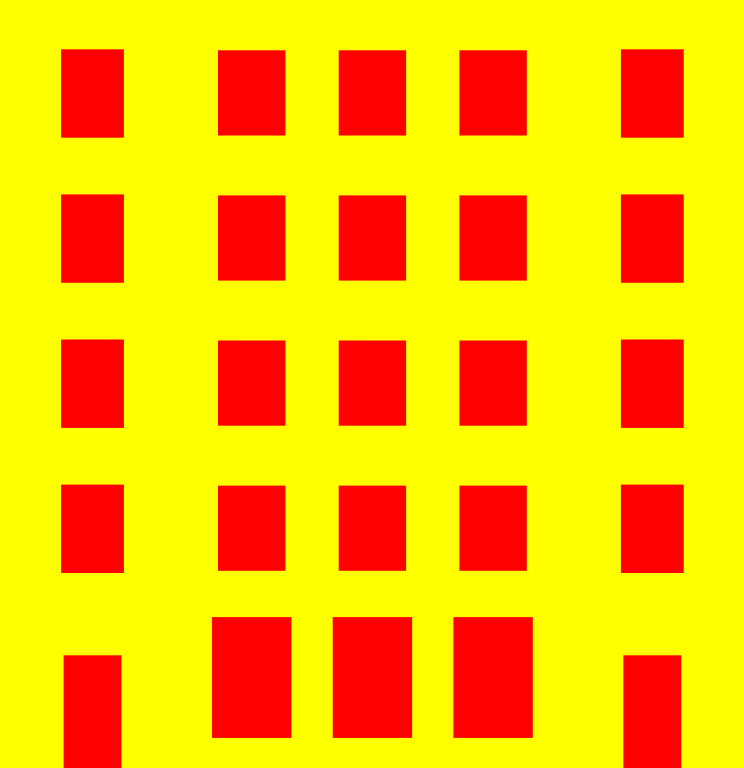
Give the GLSL for this pattern, as a WebGL 2 fragment shader.

```glsl
#version 300 es
precision highp float;
// Flat facade: red windows on a yellow wall, five columns by four rows, with doors below.
// The plane is folded onto the nearest column and row, then one box is drawn per group.
// Lengths are fractions of the canvas height.

uniform vec2 u_resolution;
out vec4 fragColor;

const vec3 WALL = vec3(1.0, 1.0, 0.0);
const vec3 OPENING = vec3(1.0, 0.0, 0.0);

const float ASPECT = 0.96875;       // design width over height
const float AXIS_X = 0.4849;        // mirror axis of the facade
const float INNER_STEP = 0.15716;   // spacing of the three middle columns
const float OUTER_X = 0.36445;      // distance of the side columns from the axis
const float ROW_STEP = 0.18893;
const float ROWS = 4.0;
const float INNER_ROW_Y = 0.31224;  // centre of the lowest window row
const float OUTER_ROW_Y = 0.31146;
const float DOOR_Y = 0.11784;

const vec2 INNER_HALF = vec2(0.04388, 0.05547);
const vec2 OUTER_HALF = vec2(0.04089, 0.05755);
const vec2 DOOR_HALF = vec2(0.05169, 0.07865);
const vec2 SIDE_DOOR_HALF = vec2(0.03763, 0.14674); // centred on the lower edge

// Offset from the nearest of several equally spaced centres.
float repeatOffset(float x, float pitch, float first, float last) {
    return x - pitch * clamp(round(x / pitch), first, last);
}

// Antialiased coverage of a box centred at the origin.
float box(vec2 p, vec2 halfSize, vec2 pixel) {
    vec2 c = clamp((halfSize - abs(p)) / pixel + 0.5, 0.0, 1.0);
    return c.x * c.y;
}

void main() {
    vec2 scale = vec2(ASPECT, 1.0) / u_resolution;
    vec2 p = gl_FragCoord.xy * scale - vec2(AXIS_X, 0.0);

    // Fold columns and rows
    float innerX = repeatOffset(p.x, INNER_STEP, -1.0, 1.0);
    float outerX = abs(p.x) - OUTER_X;
    float innerY = repeatOffset(p.y - INNER_ROW_Y, ROW_STEP, 0.0, ROWS - 1.0);
    float outerY = repeatOffset(p.y - OUTER_ROW_Y, ROW_STEP, 0.0, ROWS - 1.0);

    // Windows
    float mask = box(vec2(innerX, innerY), INNER_HALF, scale);
    mask = max(mask, box(vec2(outerX, outerY), OUTER_HALF, scale));

    // Doors
    mask = max(mask, box(vec2(innerX, p.y - DOOR_Y), DOOR_HALF, scale));
    mask = max(mask, box(vec2(outerX, p.y), SIDE_DOOR_HALF, scale));

    fragColor = vec4(mix(WALL, OPENING, mask), 1.0);
}
```
